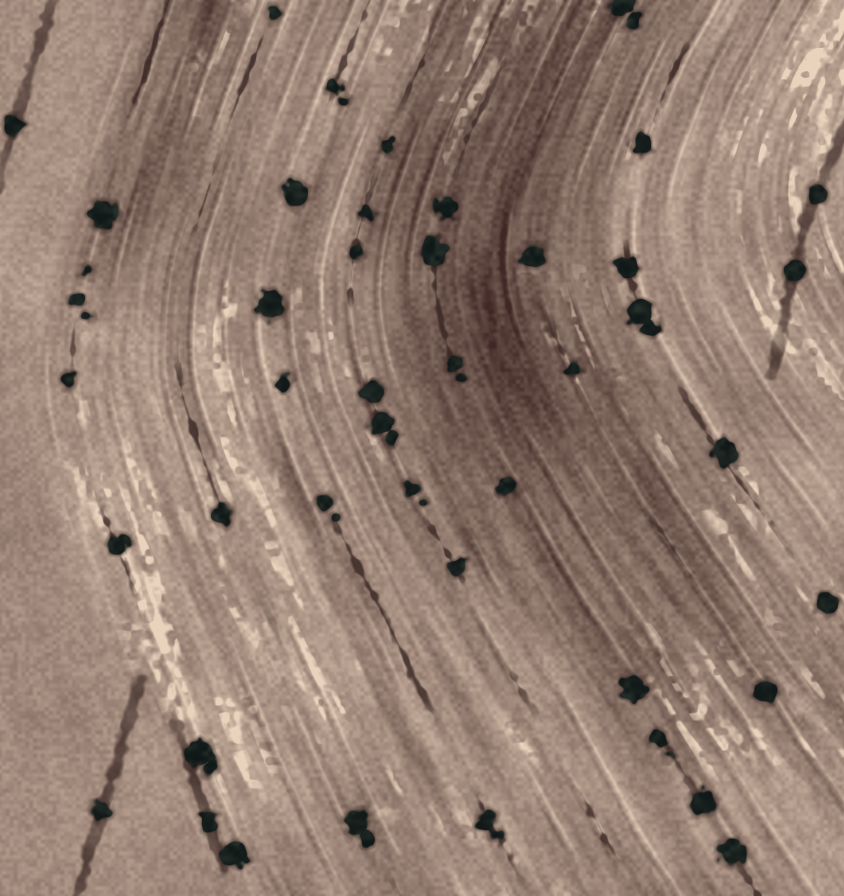
A Shadertoy shader for this texture:

```glsl
#define ROW_START 0.085
#define ROW_GAP 0.104
#define LAST_ROW 6.0
#define SLOT 0.068
#define TREE_CHANCE 0.46
#define TREE_SIZE 0.0145
#define BEND_RADIUS 0.13
#define SOIL_DARK vec3(0.30, 0.21, 0.19)
#define SOIL_PALE vec3(0.86, 0.77, 0.69)
#define SCRUB vec3(0.21, 0.14, 0.13)
#define LEAF_DARK vec3(0.06, 0.09, 0.09)
#define LEAF_LIGHT vec3(0.17, 0.21, 0.18)

// Straight field boundaries, as start and end points
const vec4 HEDGES[5] = vec4[5](
    vec4(0.062, 1.01, -0.005, 0.79), vec4(0.157, 0.24, 0.085, 0.0),
    vec4(0.195, 0.20, 0.25, 0.03), vec4(0.95, 0.87, 0.90, 0.76),
    vec4(0.90, 0.76, 0.862, 0.58));

float hash(vec2 p) {
    return fract(sin(dot(p, vec2(127.1, 311.7))) * 43758.5453);
}

float noise(vec2 p) {
    vec2 i = floor(p), f = fract(p);
    f = f * f * (3.0 - 2.0 * f);
    return mix(mix(hash(i), hash(i + vec2(1, 0)), f.x),
               mix(hash(i + vec2(0, 1)), hash(i + vec2(1, 1)), f.x), f.y);
}

float fbm(vec2 p) {
    float sum = 0.0, amp = 0.533;
    for (int k = 0; k < 4; k++) {
        sum += amp * noise(p);
        p = p * 2.03 + 17.3;
        amp *= 0.5;
    }
    return sum;
}

float bump(float x, float center, float width) {
    x = (x - center) / width;
    return exp(-x * x);
}

// Sideways shift of the contour u at height y
float bend(float u, float y) {
    float dy = y - 0.577 - 0.23 * u;
    float slope = dy > 0.0 ? 0.34 + 0.36 * u : 0.39 + 0.5 * u;
    return slope * (sqrt(dy * dy + BEND_RADIUS * BEND_RADIUS) - BEND_RADIUS);
}

float contour(vec2 p) {
    float u = p.x;
    for (int k = 0; k < 10; k++) u = p.x - bend(u, p.y);
    return u;
}

float rowPosition(float row) {
    return ROW_START + ROW_GAP * (row + 0.3 * (hash(vec2(row, 4.0)) - 0.5));
}

float segment(vec2 p, vec2 a, vec2 b) {
    vec2 d = b - a;
    return length(p - a - d * clamp(dot(p - a, d) / dot(d, d), 0.0, 1.0));
}

// Distance to the nearest crown, sometimes with a smaller neighbour
float trees(vec2 p, float row, float slot) {
    float d = 1.0;
    for (float i = -1.0; i <= 1.0; i++)
    for (float j = -1.0; j <= 1.0; j++) {
        vec2 id = vec2(row + i, slot + j);
        if (id.x < 0.0 || id.x > LAST_ROW || hash(id + 31.0) > TREE_CHANCE) continue;
        float y = (id.y + 0.2 + 0.6 * hash(id + 7.0)) * SLOT;
        float u = rowPosition(id.x) + 0.012 * (hash(id + 3.0) - 0.5);
        vec2 c = vec2(u + bend(u, y), y);
        float r = TREE_SIZE * mix(0.5, 1.2, hash(id + 11.0));
        d = min(d, length(p - c) - r);
        if (hash(id + 19.0) > 0.6) d = min(d, length(p - c - vec2(0.011, -0.016)) - 0.65 * r);
    }
    return d;
}

void mainImage(out vec4 fragColor, in vec2 fragCoord) {
    vec2 p = fragCoord / iResolution.y;
    float px = 1.0 / iResolution.y;
    float u = contour(p) + 0.004 * (noise(p * 14.0) - 0.5);
    float grain = noise(p * 230.0);
    float plowed = smoothstep(0.02, 0.09, u);

    // Broad soil tones
    float tone = 0.63 + 0.3 * (fbm(p * 7.0) - 0.5);
    tone -= 0.36 * bump(u, 0.54, 0.13) * smoothstep(0.05, 0.35, p.y);
    tone -= 0.30 * bump(u, 0.13, 0.06) * smoothstep(0.6, 0.85, p.y);
    tone -= 0.08 * bump(u, 0.36, 0.08);

    // Furrows, terrace edges and chalk
    float coarse = fbm(vec2(u * 48.0, p.y * 5.0)) - 0.5;
    float fine = noise(vec2(u * 190.0, p.y * 15.0)) - 0.5;
    tone += mix(0.2, 1.0, plowed) * (0.48 * coarse + 0.2 * fine) + 0.19 * (grain - 0.5);
    float ledge = fract(u / ROW_GAP * 3.0 + 0.4 * noise(vec2(u * 9.0, 2.0)));
    float worn = smoothstep(0.35, 0.7, noise(vec2(floor(u * 29.0), p.y * 11.0)));
    tone += plowed * worn * (0.2 * bump(ledge, 0.6, 0.06) - 0.16 * bump(ledge, 0.42, 0.08));
    float patches = smoothstep(0.46, 0.68, fbm(vec2(u * 13.0 + 3.0, p.y * 5.0)));
    float streaks = smoothstep(0.5, 0.8, noise(vec2(u * 120.0, p.y * 24.0)));
    float chips = smoothstep(0.25, 0.6, noise(p * 120.0));
    tone += 0.5 * plowed * patches * streaks * chips;
    vec3 color = mix(SOIL_DARK, SOIL_PALE, clamp(tone, -0.1, 1.1));

    // Scrub along terrace rows
    float row = floor((u - ROW_START) / ROW_GAP + 0.5);
    float gap = abs(u - rowPosition(row));
    float patchy = smoothstep(0.4, 0.75, noise(vec2(row * 7.0, p.y * 13.0)));
    float ragged = 0.007 * (noise(p * 110.0) - 0.35);
    float scrub = patchy * smoothstep(0.003, -0.001, gap - ragged);
    if (row < 0.0 || row > LAST_ROW) scrub = 0.0;

    // Hedges and crowns
    float crown = trees(p, row, floor(p.y / SLOT));
    for (int k = 0; k < 5; k++) {
        vec4 h = HEDGES[k];
        float d = segment(p, h.xy, h.zw) - 0.004 - ragged;
        scrub = max(scrub, smoothstep(0.004, -0.002, d) * (0.5 + 0.5 * noise(p * 45.0)));
        vec2 c = mix(h.xy, h.zw, 0.3 + 0.6 * hash(vec2(k, 8)));
        crown = min(crown, length(p - c) - 0.8 * TREE_SIZE);
    }
    color = mix(color, SCRUB, 0.8 * scrub);
    crown += 0.009 * (noise(p * 130.0) - 0.4);
    color = mix(color, SCRUB, 0.45 * smoothstep(0.007, 0.0, crown));
    vec3 leaves = mix(LEAF_DARK, LEAF_LIGHT, noise(p * 170.0) * noise(p * 90.0 + 5.0));
    color = mix(color, leaves, smoothstep(1.5 * px, -1.5 * px, crown));
    fragColor = vec4(color, 1.0);
}
```
